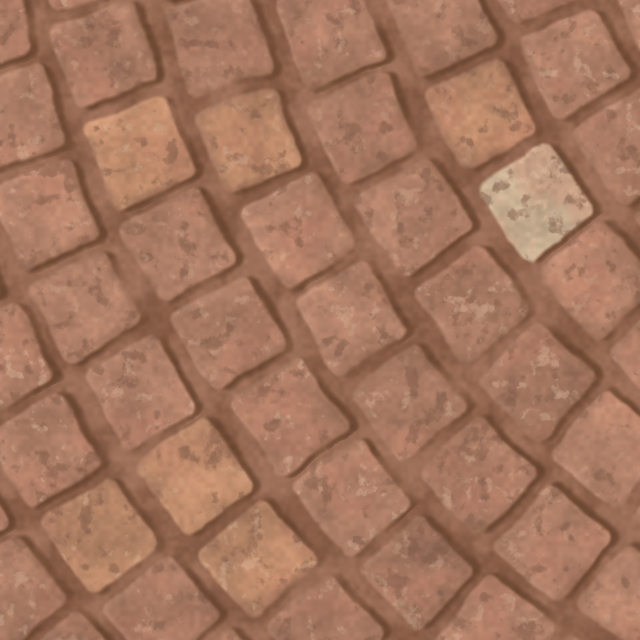
Give the GLSL for this texture, as a WebGL 1 fragment shader.

```glsl
precision highp float;
uniform vec2 u_resolution;

float hash(vec2 p) {
  vec3 q = fract(vec3(p.xyx) * vec3(0.1031, 0.1030, 0.0973));
  q += dot(q, q.yzx + 33.33);
  return fract((q.x + q.y) * q.z);
}

float noise(vec2 p) {
  vec2 i = floor(p), f = fract(p);
  f = f * f * (3.0 - 2.0 * f);
  return mix(mix(hash(i), hash(i + vec2(1.0, 0.0)), f.x),
             mix(hash(i + vec2(0.0, 1.0)), hash(i + 1.0), f.x), f.y);
}

float fbm(vec2 p) {
  float sum = 0.0, amp = 0.533;
  for (int i = 0; i < 4; i++) {
    sum += amp * noise(p);
    p = mat2(1.6, 1.2, -1.2, 1.6) * p + 17.3;
    amp *= 0.5;
  }
  return sum;
}

float roundedBox(vec2 p, vec2 halfSize, float corner) {
  vec2 d = abs(p) - halfSize + corner;
  return length(max(d, 0.0)) + min(max(d.x, d.y), 0.0) - corner;
}

void main() {
  vec2 uv = gl_FragCoord.xy / u_resolution.y;
  vec2 wobble = vec2(fbm(uv * 16.0), fbm(uv * 16.0 + 40.0)) - 0.5;

  // Concentric rings of setts around a centre beyond the upper right corner
  vec2 toCentre = vec2(1.915, 1.431) - uv - 0.014 * wobble;
  float radius = length(toCentre);
  float ring = floor((radius - 1.566) / 0.1706);
  float ringMid = 1.566 + (ring + 0.5) * 0.1706;
  float stagger = 0.2 + 0.1 * ring;
  if (abs(mod(ring, 5.0) - 2.0) < 0.1 || ring > 3.5) stagger += 0.53;
  float along = atan(toCentre.y, toCentre.x) * ringMid / 0.1589 - stagger + 0.5;
  vec2 id = vec2(ring, floor(along));
  vec2 local = vec2(ringMid - radius, (fract(along) - 0.5) * 0.1589);

  // Each sett is shifted, turned and sized a little differently
  vec2 seed = id + 50.0;
  vec3 vary = vec3(hash(seed), hash(seed + 91.7), hash(seed + 173.1));
  local -= (vary.xy - 0.5) * vec2(0.010, 0.005) - vec2(0.003, 0.002);
  float turn = (vary.z - 0.5) * 0.12;
  local = mat2(cos(turn), sin(turn), -sin(turn), cos(turn)) * local;
  vec2 halfSize = vec2(0.068, 0.069) + (vary.zx - 0.5) * 0.005;
  float dist = roundedBox(local, halfSize, 0.014);
  float sett = 1.0 - smoothstep(-0.004, 0.004, dist);

  float blotch = fbm(uv * 20.0 + 5.0);
  float grain = noise(uv * 120.0);
  float speck = fbm(uv * 45.0 + 80.0);

  // Earth joints, darkest along the lower and right sides
  vec3 color = mix(vec3(0.53, 0.36, 0.275), vec3(0.62, 0.44, 0.35), smoothstep(0.3, 0.7, blotch));
  float shadowDist = roundedBox(local - vec2(0.010, 0.007), halfSize, 0.014);
  float shadow = 1.0 - smoothstep(-0.004, 0.007, shadowDist);
  shadow *= smoothstep(0.2, 0.6, fbm(uv * 9.0 + 30.0));
  color = mix(color, vec3(0.42, 0.275, 0.19), 0.9 * shadow);

  // Sett colours: pinkish brown, some orange, one pale
  vec3 stone = mix(vec3(0.63, 0.455, 0.37), vec3(0.71, 0.515, 0.42), hash(seed + 7.9));
  stone = mix(stone, vec3(0.75, 0.55, 0.42), 0.85 * step(0.84, hash(seed + 29.3)));
  float pale = step(length(id - vec2(-2.0, 5.0)), 0.1);
  stone = mix(stone, vec3(0.77, 0.67, 0.56), pale);

  // Worn surface: blotches, reddish patches, dark stains and pale flecks
  stone *= 0.85 + 0.30 * blotch;
  stone = mix(stone, vec3(0.73, 0.49, 0.40), 0.35 * smoothstep(0.5, 0.7, fbm(uv * 13.0 + 60.0)));
  stone = mix(stone, vec3(0.49, 0.35, 0.28), 0.5 * smoothstep(0.58, 0.76, speck));
  float flecks = smoothstep(0.62, 0.80, fbm(uv * 60.0 + 11.0));
  stone = mix(stone, vec3(0.82, 0.68, 0.57), flecks * (0.25 + 0.4 * pale + 0.3 * vary.y));

  // Soil creeping over the rims, and a faint light on the upper left edges
  float rim = smoothstep(-0.016, 0.0, dist);
  float soil = rim * smoothstep(0.42, 0.62, fbm(uv * 12.0 + 21.0)) * (1.0 - pale);
  stone = mix(stone, vec3(0.59, 0.42, 0.33), 0.7 * soil);
  stone += 0.035 * rim * (1.0 - smoothstep(-0.07, 0.02, local.x + local.y));

  color = mix(color, stone, sett);
  color *= 0.95 + 0.10 * grain;
  gl_FragColor = vec4(color, 1.0);
}
```
